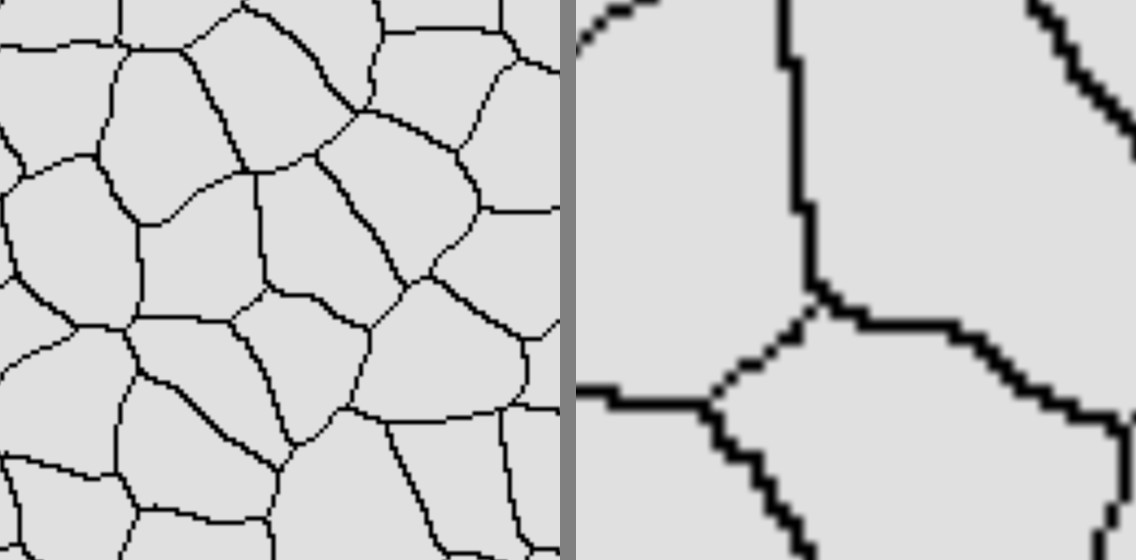
Left: the whole. Right: its middle third, enlarged.
Reproduce this pattern procedurally as a Shadertoy shader.

```glsl
#define GRAINS 4.4          // grains along the canvas
#define SCATTER 0.8         // irregularity of the grain centres
#define STEPS 128.0         // lattice steps along the canvas
#define WOBBLE 0.26         // bending of the borders, in grains
#define WOBBLE_FREQ 1.7     // bends per grain
#define SEED vec2(17.0, 5.0)
#define GROUND vec3(0.878)
#define LINE vec3(0.0)

vec2 hash2(vec2 p) {
    vec3 q = fract(p.xyx * vec3(0.1031, 0.1030, 0.0973));
    q += dot(q, q.yzx + 33.33);
    return fract((q.xx + q.yz) * q.zy);
}

// Smooth two-channel value noise in 0..1
vec2 noise2(vec2 p) {
    vec2 i = floor(p), f = fract(p);
    f = f * f * (3.0 - 2.0 * f);
    vec2 low = mix(hash2(i), hash2(i + vec2(1, 0)), f.x);
    vec2 high = mix(hash2(i + vec2(0, 1)), hash2(i + vec2(1, 1)), f.x);
    return mix(low, high, f.y);
}

// Integer address of the grain that owns a lattice point
vec2 grainAt(vec2 node) {
    vec2 p = node / STEPS * GRAINS + SEED;
    p += WOBBLE * (noise2(p * WOBBLE_FREQ + 40.0) - 0.5);
    p += 0.3 * WOBBLE * (noise2(p * WOBBLE_FREQ * 2.3 + 90.0) - 0.5);
    vec2 base = floor(p), owner = base;
    float nearest = 1e3;
    for (int y = -1; y <= 1; y++)
    for (int x = -1; x <= 1; x++) {
        vec2 cell = base + vec2(x, y);
        vec2 toCentre = cell + 0.5 + SCATTER * (hash2(cell) - 0.5) - p;
        float d = dot(toCentre, toCentre);
        if (d < nearest) {
            nearest = d;
            owner = cell;
        }
    }
    return owner;
}

// 1 where the grain changes to the right or below
float border(vec2 node) {
    vec2 here = grainAt(node);
    bool changes = here != grainAt(node + vec2(1, 0))
                || here != grainAt(node - vec2(0, 1));
    return changes ? 1.0 : 0.0;
}

void mainImage(out vec4 fragColor, in vec2 fragCoord) {
    vec2 uv = fragCoord / min(iResolution.x, iResolution.y);

    // Soft blend of the stepped borders between lattice points
    vec2 p = uv * STEPS - 0.5;
    vec2 node = floor(p);
    vec2 f = smoothstep(0.0, 1.0, p - node);
    float low = mix(border(node), border(node + vec2(1, 0)), f.x);
    float high = mix(border(node + vec2(0, 1)), border(node + vec2(1, 1)), f.x);

    fragColor = vec4(mix(GROUND, LINE, mix(low, high, f.y)), 1.0);
}
```
